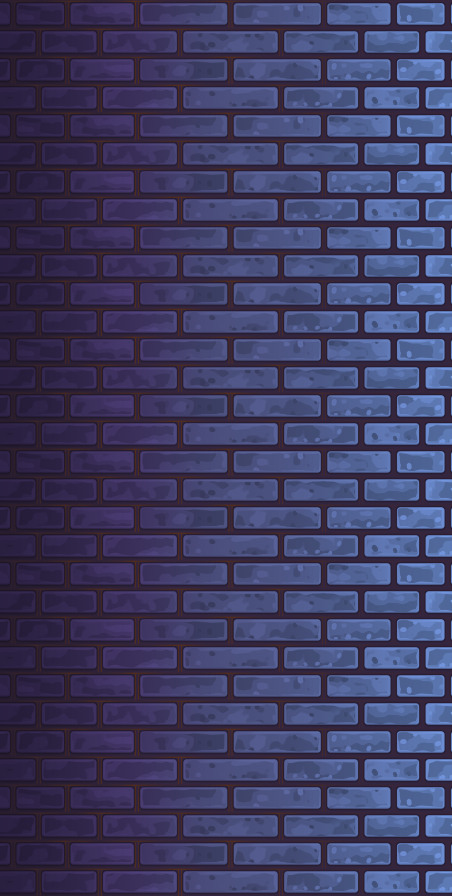
A Shadertoy shader for this texture:

```glsl
// Night-lit brick tower: running-bond courses whose bricks narrow toward both sides,
// as on a rounded wall. Each brick is a rounded box with ragged rim light, blotches and
// chips seeded per brick; the seeds repeat every four courses.
#define ROWS 32.0        // courses down the canvas
#define CYCLE 4.0        // courses before the wear repeats
#define CENTER 0.510     // x of the widest joint spacing
#define SPREAD 0.1211    // half-brick width at the center, in canvas widths
#define SQUEEZE 0.0853   // narrowing toward the sides
#define GAP 0.115        // half mortar width, in course heights
#define BRICK_H 0.385    // half brick height, in course heights
#define CORNER 0.12      // brick corner radius
#define CHIP_CELL 0.40   // spacing of the chip grid

const vec3 MORTAR = vec3(0.190, 0.140, 0.240);
const vec3 RUST   = vec3(0.340, 0.180, 0.090);
const vec3 SHADOW = vec3(0.165, 0.125, 0.255);
const vec3 VIOLET = vec3(0.255, 0.205, 0.395);
const vec3 SLATE  = vec3(0.285, 0.305, 0.480);
const vec3 SKY    = vec3(0.355, 0.465, 0.690);

float hash(vec2 p) {
    return fract(sin(dot(p, vec2(127.1, 311.7))) * 43758.5453);
}

float noise(vec2 p) {
    vec2 i = floor(p), f = fract(p);
    f = f * f * (3.0 - 2.0 * f);
    return mix(mix(hash(i), hash(i + vec2(1, 0)), f.x),
               mix(hash(i + vec2(0, 1)), hash(i + vec2(1, 1)), f.x), f.y);
}

float roundBox(vec2 p, vec2 halfSize, float r) {
    vec2 d = abs(p) - halfSize + r;
    return length(max(d, 0.0)) + min(max(d.x, d.y), 0.0) - r;
}

// Joint number <-> horizontal offset from the center, in canvas widths
float jointToX(float k) { return SPREAD * k / (1.0 + SQUEEZE * abs(k)); }
float xToJoint(float x) { return x / (SPREAD - SQUEEZE * abs(x)); }

// Angular chips, at most one per grid cell
float chips(vec2 p, float aa) {
    vec2 id = floor(p / CHIP_CELL);
    vec2 jitter = vec2(hash(id + 3.1), hash(id + 8.7)) - 0.5;
    vec2 d = p - (id + 0.5 + 0.35 * jitter) * CHIP_CELL;
    float a = 6.283 * hash(id + 5.3);
    d = mat2(cos(a), -sin(a), sin(a), cos(a)) * d;
    float r = mix(0.06, 0.14, hash(id + 1.9));
    float shape = max(max(abs(d.x), abs(d.y) * 1.4), 0.8 * (abs(d.x) + abs(d.y))) - r;
    return smoothstep(aa, -aa, shape) * step(0.66, hash(id));
}

// Wall tone from the dark left to the lit right
vec3 wallTone(float x) {
    vec3 c = mix(SHADOW, VIOLET, smoothstep(-0.02, 0.34, x));
    c = mix(c, SLATE, smoothstep(0.26, 0.52, x));
    return mix(c, SKY, smoothstep(0.48, 1.05, x));
}

void mainImage(out vec4 fragColor, in vec2 fragCoord) {
    float x = fragCoord.x / iResolution.x;
    float px = ROWS / iResolution.y;             // one pixel in course heights
    float width = iResolution.x * px;            // canvas width in course heights
    float aa = 0.7 * px;

    // Course and brick cell
    float down = ROWS - fragCoord.y * px;
    float row = floor(down);
    float y = 0.5 - fract(down);
    float odd = mod(row, 2.0);
    float k = 2.0 * floor((xToJoint(x - CENTER) - odd) * 0.5) + odd;
    float left = jointToX(k) * width;
    float right = jointToX(k + 2.0) * width;
    float across = (x - CENTER) * width;
    vec2 p = vec2(across - 0.5 * (left + right), y);
    vec2 halfSize = vec2(0.5 * (right - left) - GAP, BRICK_H);
    float box = roundBox(p, halfSize, CORNER);

    vec2 seed = vec2(k + 20.0, mod(row, CYCLE));
    vec2 q = p + 17.0 * vec2(hash(seed), hash(seed + 4.4));
    float lit = smoothstep(0.2, 0.9, x);

    // Mortar with rusty T-shaped joints
    vec3 col = MORTAR * mix(0.78, 1.03, smoothstep(0.0, 0.4, x));
    float side = min(across - left, right - across);
    float joint = smoothstep(aa, -aa, abs(side - 0.055) - 0.018) * step(y, 0.47);
    float bed = smoothstep(aa, -aa, abs(y - 0.455) - 0.022);
    bed *= mix(0.25, 1.0, smoothstep(1.3, 0.1, side));
    float rustZone = smoothstep(-0.1, 0.25, x) * mix(1.0, 0.25, smoothstep(0.5, 0.9, x));
    col = mix(col, RUST, max(joint, bed) * rustZone * mix(0.5, 1.0, noise(q * 2.5)));
    col *= 1.0 - 0.25 * smoothstep(0.09, 0.0, box);

    // Brick body with broad blotches
    vec3 tone = wallTone(x) * mix(0.95, 1.05, hash(seed + 2.2));
    float n = noise(q * vec2(1.4, 2.3)) * 0.75 + noise(q * 4.5) * 0.25;
    float soft = 1.8 * px;
    vec3 brick = tone * mix(1.0, 0.86, smoothstep(0.54, 0.54 + soft, n));
    brick *= mix(1.0, 1.12, smoothstep(0.32, 0.32 - soft, n));

    // Chips, pale or dark, mostly on the lit side
    float pale = step(0.5, hash(seed + 7.7));
    float chip = chips(q, aa) * smoothstep(0.3, 0.5, x);
    brick = mix(brick, tone * mix(0.78, 1.2, pale), chip);

    // Ragged rim light, thin top highlight and lower shade
    float rim = box + 0.02 + 0.13 * noise(q * 3.2 + 9.0);
    brick = mix(brick, tone * mix(1.08, 1.17, lit), smoothstep(-aa, aa, rim));
    float top = smoothstep(aa, -aa, abs(y - BRICK_H + 0.055) - 0.022);
    top *= smoothstep(0.0, 0.25, halfSize.x - abs(p.x)) * smoothstep(0.25, 0.5, noise(q * vec2(1.3, 0.1)));
    brick = mix(brick, tone * 1.25 + 0.02, top * mix(0.3, 0.8, lit));
    brick *= 1.0 - 0.2 * smoothstep(-BRICK_H + 0.07, -BRICK_H, y);

    col = mix(col, brick, smoothstep(aa, -aa, box));
    fragColor = vec4(col, 1.0);
}
```
